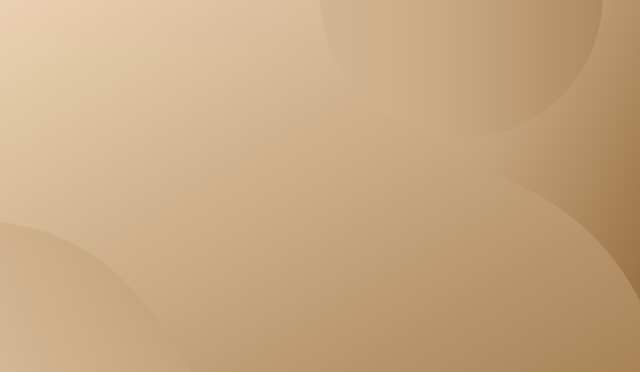
Write a WebGL 2 fragment shader that draws this background.

```glsl
#version 300 es
precision highp float;
// Warm sand backdrop: a diagonal gradient with three overlapping soft shapes,
// a disc on the top edge, a shaded right flank and a hill in the lower left.
// Every layer is a scalar tone, turned into colour by one two-stop ramp.

uniform vec2 u_resolution;
out vec4 fragColor;

// Colour ramp and the tones of its two ends
const vec3 DARK_SAND = vec3(0.66, 0.515, 0.345);
const vec3 LIGHT_SAND = vec3(0.92, 0.83, 0.70);
const float DARK_TONE = 0.66;
const float LIGHT_TONE = 0.92;
const vec3 ROSE_TINT = vec3(0.004, -0.010, 0.006);

// Linear tones: value at the origin, then slope along x and y
const vec3 BASE_TONE = vec3(0.79, -0.076, 0.126);
const vec3 HILL_TONE = vec3(0.83, -0.13, -0.05);

// Shapes, in units of the canvas height
const vec2 DISC_CENTER = vec2(1.240, 1.010);
const float DISC_RADIUS = 0.380;
const float DISC_LIGHT = 0.82;
const float DISC_FALL = 0.14;
const vec2 BOWL_CENTER = vec2(1.12, -0.111);
const float BOWL_RADIUS = 0.672;
const float FLANK_START = 1.27;
const float FLANK_WIDTH = 0.45;
const float FLANK_DEPTH = 0.082;
const vec4 HILL_CURVE = vec4(0.404, -0.153, -0.453, -1.556);

float planeTone(vec3 plane, vec2 p) {
    return plane.x + dot(plane.yz, p);
}

float circleDistance(vec2 p, vec2 center, float radius) {
    return length(p - center) - radius;
}

// Approximate distance to a cubic hillside, negative below it
float hillDistance(vec2 p) {
    vec4 c = HILL_CURVE;
    float height = c.x + p.x * (c.y + p.x * (c.z + p.x * c.w));
    float slope = c.y + p.x * (2.0 * c.z + 3.0 * p.x * c.w);
    return (p.y - height) / sqrt(1.0 + slope * slope);
}

// Coverage of a shape, smoothed over about one pixel
float fill(float distance) {
    float edge = 0.8 / u_resolution.y;
    return 1.0 - smoothstep(-edge, edge, distance);
}

void main() {
    vec2 p = gl_FragCoord.xy / u_resolution.y;

    // Diagonal base
    float tone = planeTone(BASE_TONE, p);

    // Right flank, darkening outward beyond the bowl-shaped edge
    float outward = max((p.x - FLANK_START) / FLANK_WIDTH, 0.0);
    float flank = fill(-circleDistance(p, BOWL_CENTER, BOWL_RADIUS));
    tone -= FLANK_DEPTH * pow(outward, 1.3) * flank;

    // Disc with a left-to-right falloff
    float disc = fill(circleDistance(p, DISC_CENTER, DISC_RADIUS));
    float across = clamp(0.5 + 0.5 * (p.x - DISC_CENTER.x) / DISC_RADIUS, 0.0, 1.0);
    tone = mix(tone, DISC_LIGHT - DISC_FALL * pow(across, 1.5), disc);

    // Hill in the lower left
    tone = mix(tone, planeTone(HILL_TONE, p), fill(hillDistance(p)));

    // Ramp lookup, with a faint rose cast along the upper left
    float ramp = (tone - DARK_TONE) / (LIGHT_TONE - DARK_TONE);
    vec3 color = mix(DARK_SAND, LIGHT_SAND, ramp);
    float rose = smoothstep(0.87, 0.91, p.y) * (1.0 - smoothstep(0.6, 0.95, p.x));
    color += ROSE_TINT * rose * (1.0 - disc);

    fragColor = vec4(color, 1.0);
}
```
